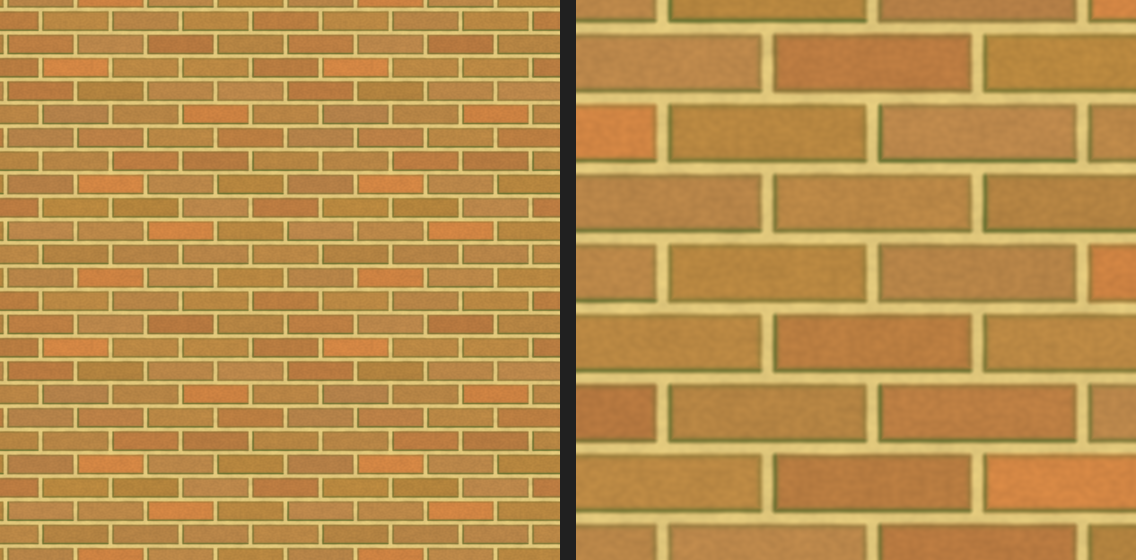
Left, the full canvas; right, a detail of the centre.
Reproduce this texture procedurally as a three.js fragment shader.

```glsl
// Running-bond wall of ochre and orange bricks with pale yellow mortar and green shaded edges.
varying vec2 vUv;

#define BRICKS vec2(8.0, 24.0)      // bricks across, courses down
#define PERIOD vec2(4.0, 12.0)      // bricks and courses before the tones recur
#define ORIGIN vec2(0.078, 0.594)   // offset of the first joints, in bricks
#define ASPECT 3.0                  // brick length in course heights
#define JOINT 0.078                 // half width of the mortar, in course heights
#define SOFT 0.05                   // softness of the brick outline
#define SHADE_WIDTH 0.055           // reach of the shaded edge
#define GRAIN 0.035                 // strength of the surface grain

const vec3 MORTAR = vec3(0.88, 0.78, 0.48);
const vec3 OCHRE  = vec3(0.70, 0.515, 0.235);
const vec3 TAN    = vec3(0.71, 0.51, 0.29);
const vec3 RED    = vec3(0.72, 0.475, 0.25);
const vec3 ORANGE = vec3(0.81, 0.515, 0.26);
const vec3 SHADOW = vec3(0.36, 0.43, 0.17);

float hash(vec2 p) {
  vec3 q = fract(vec3(p.xyx) * 0.1031);
  q += dot(q, q.yzx + 33.33);
  return fract((q.x + q.y) * q.z);
}

// Gradient noise that wraps after the given number of cells
float gradientAt(vec2 cell, vec2 offset, vec2 period) {
  float angle = 6.28318 * hash(mod(cell, period) + 7.0);
  return dot(vec2(cos(angle), sin(angle)), offset);
}

float noise(vec2 p, vec2 period) {
  vec2 i = floor(p), f = fract(p);
  vec2 w = f * f * f * (f * (f * 6.0 - 15.0) + 10.0);
  vec2 e = vec2(1.0, 0.0);
  float low = mix(gradientAt(i, f, period), gradientAt(i + e, f - e, period), w.x);
  float high = mix(gradientAt(i + e.yx, f - e.yx, period),
                   gradientAt(i + 1.0, f - 1.0, period), w.x);
  return mix(low, high, w.y);
}

float roundedBox(vec2 p, vec2 halfSize, float radius) {
  vec2 d = abs(p) - halfSize + radius;
  return length(max(d, 0.0)) + min(max(d.x, d.y), 0.0) - radius;
}

// Soft band just inside an edge, from the distance to that edge
float edgeBand(float dist) {
  float t = (dist - 0.02) / SHADE_WIDTH;
  return exp(-t * t);
}

// How orange a brick is: one warm brick per course, its column stepping irregularly
float warmth(vec2 id) {
  float k = mod(id.y * 5.0, PERIOD.y);
  float t = mod(id.y * (id.y + 1.0) * 0.5, 4.0);
  float column = mod(2.0 * t, 4.0) + floor(t * 0.5);
  float strength = 0.5 * step(2.5, k) + 0.5 * step(abs(k - 5.0), 2.5);
  return strength * step(abs(id.x - column), 0.5);
}

vec3 brickColor(vec2 id) {
  vec3 color = mix(OCHRE, TAN, hash(id + 3.0));
  color = mix(color, RED, 0.8 * smoothstep(0.72, 0.9, hash(id + 19.0)));
  float warm = warmth(id);
  color = mix(color, RED, min(warm * 2.0, 1.0));
  color = mix(color, ORANGE, max(warm * 2.0 - 1.0, 0.0));
  return color * (0.98 + 0.06 * hash(id + 41.0));
}

void main() {
  // Brick layout: every other course shifts by half a brick
  vec2 grid = vUv * BRICKS - ORIGIN;
  float course = floor(grid.y);
  grid.x -= 0.5 * (1.0 - mod(course, 2.0));
  vec2 id = mod(vec2(floor(grid.x), course), PERIOD);
  vec2 p = (fract(grid) - 0.5) * vec2(ASPECT, 1.0);

  // Surface grain and slightly uneven outlines
  float fine = noise(vUv * vec2(192.0, 240.0), vec2(96.0, 120.0));
  float broad = noise(vUv * vec2(48.0, 72.0), vec2(24.0, 36.0));
  vec2 halfSize = vec2(ASPECT, 1.0) * 0.5 - JOINT;
  float dist = roundedBox(p, halfSize, 0.05) + 0.012 * broad;
  float brick = 1.0 - smoothstep(-SOFT, SOFT, dist);

  // Edges: strong shade at left and bottom, faint at right and top
  vec2 low = p + halfSize, high = halfSize - p;
  float depth = mix(0.4, 0.9, hash(id + 67.0));
  float shade = max(edgeBand(low.x), edgeBand(low.y)) * depth;
  shade = max(shade, 0.28 * max(edgeBand(high.x), edgeBand(high.y)));

  vec3 face = brickColor(id) * (1.0 + GRAIN * (1.5 * fine + broad));
  face = mix(face, SHADOW, shade);
  vec3 mortar = MORTAR * (1.0 + GRAIN * (fine + 1.5 * broad));
  gl_FragColor = vec4(mix(mortar, face, brick), 1.0);
}
```
